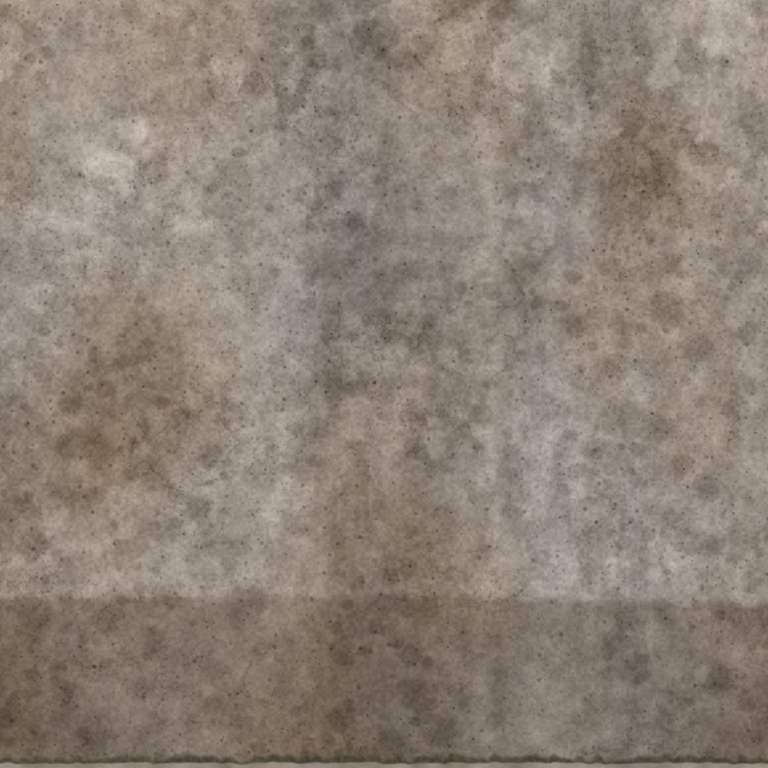
Give the GLSL for this texture, as a three.js fragment shader.

```glsl
// Weathered concrete wall: layered value noise gives vertical stains, mottling
// and grain; jittered cells scatter damp spots and pits; a damp band, a pale
// run-off streak and a mossy ground joint finish the wall.
varying vec2 vUv;

float hash(vec2 p) {
  vec3 q = fract(vec3(p.xyx) * 0.1031);
  q += dot(q, q.yzx + 33.33);
  return fract((q.x + q.y) * q.z);
}

float noise(vec2 p) {
  vec2 i = floor(p), f = fract(p);
  f = f * f * (3.0 - 2.0 * f);
  return mix(mix(hash(i), hash(i + vec2(1.0, 0.0)), f.x),
             mix(hash(i + vec2(0.0, 1.0)), hash(i + vec2(1.0, 1.0)), f.x), f.y);
}

float fbm(vec2 p) {
  float sum = 0.0, amp = 0.5;
  for (int i = 0; i < 5; i++) {
    sum += amp * noise(p);
    p = mat2(0.8, 0.6, -0.6, 0.8) * p * 2.03 + 17.3;
    amp *= 0.52;
  }
  return sum / 1.0;
}

// Vertically drawn noise that keeps its axis in every octave
float streaks(vec2 p) {
  return 0.5 * noise(p) + 0.3 * noise(p * 2.1 + 5.2) + 0.2 * noise(p * 4.3 + 9.7);
}

// Round marks of random size, one at most per cell; share is the filled part
float scatter(vec2 p, float share, float radius, float soft) {
  vec2 cell = floor(p);
  float mark = 0.0;
  for (int y = -1; y <= 1; y++) {
    for (int x = -1; x <= 1; x++) {
      vec2 c = cell + vec2(float(x), float(y));
      vec2 center = c + vec2(hash(c + 3.1), hash(c + 71.7));
      float r = radius * (0.5 + 0.7 * hash(c + 29.4));
      float disc = 1.0 - smoothstep(r * (1.0 - soft), r * (1.0 + soft), length(p - center));
      mark = max(mark, disc * step(hash(c + 113.0), share) * (0.5 + 0.5 * hash(c + 51.0)));
    }
  }
  return mark;
}

void main() {
  vec2 p = vUv;
  vec2 warp = vec2(fbm(p * 38.0), fbm(p * 38.0 + 40.0)) - 0.5;
  float mottle = fbm(p * vec2(6.0, 4.5) + 3.0);
  float fine = fbm(p * 48.0 + 11.0);
  float grain = noise(p * 290.0) * 0.6 + noise(p * 170.0 + 7.0) * 0.4;
  float stain = streaks(p * vec2(11.0, 1.6) + 21.0);

  // Cement tone and its drift between grey and rusty brown
  float tone = 0.545 + 0.15 * (stain - 0.5) + 0.22 * (mottle - 0.5)
             + 0.20 * (fine - 0.5) + 0.12 * (grain - 0.5);
  float rust = smoothstep(0.45, 0.72, fbm(p * vec2(5.0, 4.0) + 60.0) + 0.15 * (fine - 0.5));
  float warmth = 0.84 + 0.9 * (fbm(p * vec2(7.0, 3.0) + 33.0) - 0.5) + 0.35 * rust;
  tone -= 0.045 * rust;

  // Crumbly dark stains with ragged edges
  float crumbs = smoothstep(0.50, 0.64, fbm(p * vec2(30.0, 24.0) + 80.0));
  float crumbArea = smoothstep(0.42, 0.62, fbm(p * vec2(7.0, 4.0) + 90.0));
  tone -= 0.065 * crumbs * crumbArea;

  // Pale run-off streak and the wider wash beside it
  float wander = 0.012 * (noise(vec2(p.y * 6.0, 4.0)) - 0.5);
  float seam = exp(-pow((p.x - 0.632 - wander) / 0.014, 2.0));
  float wash = exp(-pow((p.x - 0.57 - 0.08 * (0.7 - p.y)) / 0.05, 2.0))
             * smoothstep(0.25, 0.5, p.y) * (1.0 - smoothstep(0.75, 0.9, p.y));
  tone += 0.06 * seam * smoothstep(0.3, 0.65, noise(p * vec2(30.0, 9.0)) + 0.2 * fine);
  tone += 0.045 * wash * (0.5 + fine);

  // Flaked light patches near the top
  float flakes = smoothstep(0.59, 0.66, fbm(p * vec2(13.0, 11.0) + 140.0));
  tone += 0.075 * flakes * mix(0.25, 1.0, smoothstep(0.6, 0.8, p.y));

  // Damp spots in clusters, then small pits and hairline cracks
  float cluster = smoothstep(0.36, 0.58, noise(p * vec2(6.0, 5.0) + 50.0));
  float spots = max(scatter((p + warp * 0.022) * 20.0, 0.55, 0.38, 0.35),
                    scatter((p + warp * 0.014) * 42.0 + 9.0, 0.4, 0.33, 0.4));
  tone -= 0.085 * spots * cluster * (0.6 + 0.8 * fine);
  tone -= 0.13 * scatter(p * 65.0, 0.22, 0.15, 0.45);
  tone -= 0.08 * scatter(p * 130.0 + 31.0, 0.25, 0.24, 0.5) * smoothstep(0.35, 0.6, mottle);
  float crack = 1.0 - smoothstep(0.0, 0.035, abs(fbm(p * 26.0 + 200.0) - 0.49));
  tone -= 0.05 * crack * smoothstep(0.45, 0.65, noise(p * 9.0 + 15.0));

  vec3 color = tone + vec3(0.051, 0.0, -0.050) * warmth;

  // Damp band along the foot of the wall
  float rim = 0.217 + 0.014 * (noise(vec2(p.x * 7.0, 2.0)) - 0.5) + 0.012 * warp.y;
  float damp = 1.0 - smoothstep(rim - 0.007, rim + 0.007, p.y);
  float dampness = damp * (0.75 + 0.5 * noise(p * vec2(5.0, 3.0) + 70.0));
  color *= mix(vec3(1.0), vec3(0.85, 0.825, 0.80), dampness);
  color *= 1.0 - 0.07 * (1.0 - smoothstep(0.0, 0.3, p.y));

  // Mossy joint and the light ground edge below it
  float ragged = 0.008 * (noise(vec2(p.x * 90.0, 1.0)) - 0.3) + 0.012 * warp.x;
  float joint = 1.0 - smoothstep(0.011, 0.020, p.y + ragged);
  vec3 moss = mix(vec3(0.23, 0.21, 0.18), vec3(0.30, 0.30, 0.20), noise(p * 60.0));
  color = mix(color, moss + 0.12 * (grain - 0.5), 0.8 * joint);
  float ground = 1.0 - smoothstep(0.005, 0.009, p.y + 0.3 * ragged);
  color = mix(color, vec3(0.55, 0.52, 0.47) + 0.2 * (fine - 0.5), ground);

  gl_FragColor = vec4(color, 1.0);
}
```
